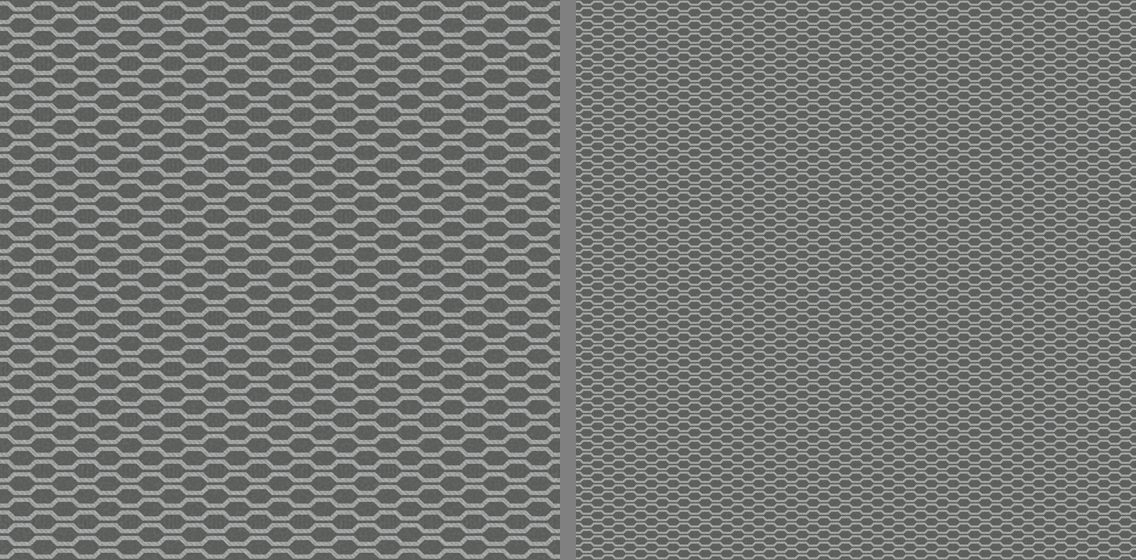
Left: one tile. Right: repeated 2 by 2.
This pattern is drawn by a WebGL 2 fragment shader. Its source:

```glsl
#version 300 es
precision highp float;
// Grey woven fabric: flat hexagons between pale zigzag bands, staggered by row.

uniform vec2 u_resolution;
out vec4 fragColor;

const float TAU = 6.2831853;
const vec2 REPEATS = vec2(13.0, 44.0); // hexagons across, rows down

vec2 hash2(vec2 p) {
    vec3 q = fract(p.xyx * vec3(0.1031, 0.1030, 0.0973));
    q += dot(q, q.yzx + 33.33);
    return fract((q.xx + q.yz) * q.zy);
}

// Distance to the nearest scattered point; wraps after size cells
float cellNoise(vec2 uv, vec2 size) {
    vec2 p = uv * size;
    vec2 cell = floor(p);
    float nearest = 2.0;
    for (int j = -1; j <= 1; j++) {
        for (int i = -1; i <= 1; i++) {
            vec2 neighbour = cell + vec2(i, j);
            vec2 point = neighbour + hash2(mod(neighbour, size));
            nearest = min(nearest, length(point - p));
        }
    }
    return nearest;
}

float segment(vec2 p, vec2 a, vec2 b) {
    vec2 pa = p - a, ba = b - a;
    return length(pa - ba * clamp(dot(pa, ba) / dot(ba, ba), 0.0, 1.0));
}

// Distance to a flat-topped zigzag, in row heights
float zigzag(vec2 p, float period) {
    float rise = 0.232;
    vec2 low = vec2(0.18 * period, -rise);
    vec2 high = vec2(0.32 * period, rise);
    float d = segment(p, vec2(-period, -rise), low);
    d = min(d, segment(p, low, high));
    return min(d, segment(p, high, vec2(period, rise)));
}

void main() {
    vec2 uv = gl_FragCoord.xy / u_resolution;
    vec2 grid = vec2(uv.x, 1.0 - uv.y) * REPEATS;

    // One band per row, shifted by half a repeat on alternate rows
    float row = floor(grid.y);
    float period = REPEATS.y / REPEATS.x;
    float along = abs(fract(grid.x + 0.5 * mod(row, 2.0) - 0.01) - 0.5);
    vec2 p = vec2((0.5 - along) * period, fract(grid.y) - 0.5);
    float d = zigzag(p, period);

    // Pale bands with soft edges
    float soft = max(0.8 * REPEATS.y / u_resolution.y, 0.045);
    float band = 1.0 - smoothstep(0.17 - soft, 0.17 + soft, d);

    // Thread grain, and fine ribs on every fourth row of hexagons
    float grain = cellNoise(uv, vec2(210.0)) - 0.45;
    float fleck = cellNoise(uv + 0.37, vec2(130.0, 170.0)) - 0.45;
    float twill = sin(TAU * (118.0 * uv.x + 118.0 * uv.y));
    float ribbed = 1.0 - step(0.5, abs(mod(floor(grid.y + 0.5), 4.0) - 1.0));
    float ribs = sin(TAU * 130.0 * uv.x) * ribbed;

    vec3 ground = vec3(0.370, 0.377, 0.370);
    ground += 0.045 * grain + 0.035 * fleck + 0.012 * ribs;
    ground -= 0.02 * (1.0 - smoothstep(0.17, 0.34, d)); // shade beside the bands

    vec3 thread = vec3(0.635, 0.642, 0.638);
    thread += 0.035 * twill + 0.09 * grain + 0.04 * fleck;

    fragColor = vec4(mix(ground, thread, band), 1.0);
}
```
